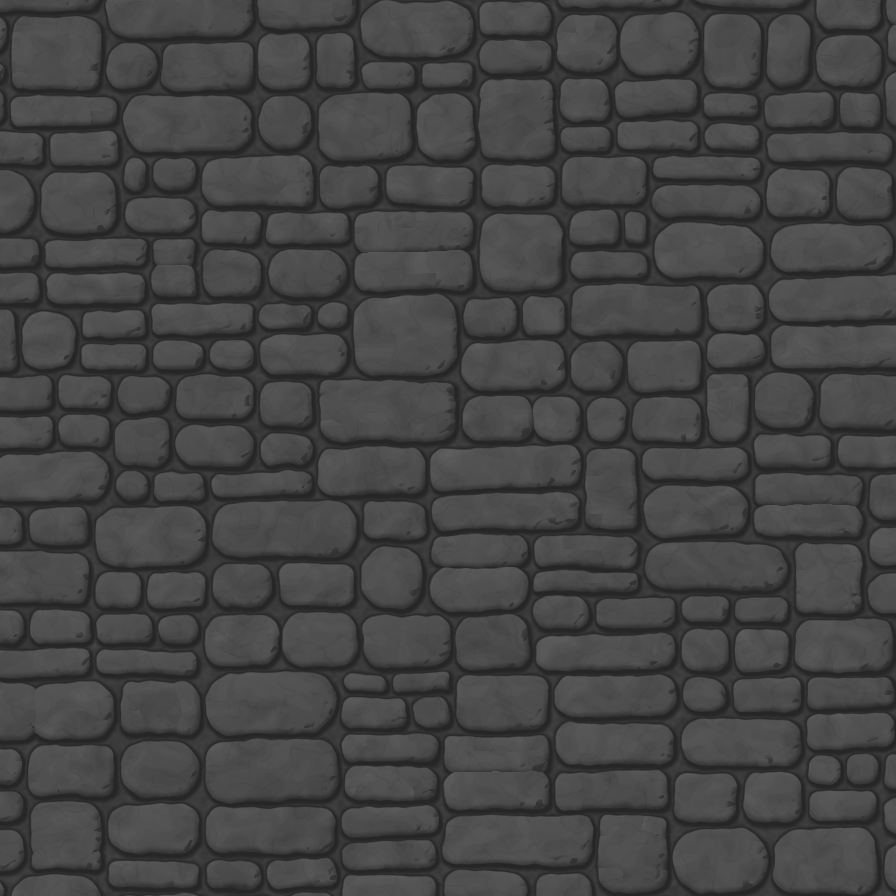
This texture is drawn by a Shadertoy shader. Its source:

```glsl
// Dry stone wall: rounded grey stones of mixed size set in dark mortar.
// A pinwheel grid of random rectangles is split into smaller blocks; each block
// holds one rounded box, shaded with painted patches, soft rims and chips.

const vec2 GRID = vec2(8.0, 12.0);
const vec2 SHADOW_OFFSET = vec2(0.0016, -0.0024);
const vec2 LIGHT_DIR = vec2(-0.45, 0.89);
const float STONE_GREY = 0.309;
const float MORTAR_GREY = 0.232;
const float SHADOW_GREY = 0.150;

struct Stone {
    float dist;     // signed distance to the outline
    vec2 local;     // position relative to the half size
    vec2 seed;
};

vec2 hash2(vec2 p) {
    vec3 q = fract(p.xyx * vec3(0.1031, 0.1030, 0.0973));
    q += dot(q, q.yzx + 33.33);
    return fract((q.xx + q.yz) * q.zy);
}

float gradientDot(vec2 cell, vec2 offset) {
    return dot(hash2(cell) * 2.0 - 1.0, offset);
}

float gradientNoise(vec2 p) {
    vec2 i = floor(p), f = fract(p);
    vec2 u = f * f * f * (f * (f * 6.0 - 15.0) + 10.0);
    vec2 e = vec2(1.0, 0.0);
    float low = mix(gradientDot(i, f), gradientDot(i + e, f - e), u.x);
    float high = mix(gradientDot(i + e.yx, f - e.yx), gradientDot(i + 1.0, f - 1.0), u.x);
    return mix(low, high, u.y);
}

vec2 noise2(vec2 p) {
    return vec2(gradientNoise(p), gradientNoise(p + 37.4));
}

vec2 gridVertex(vec2 v) {
    return (v + (hash2(v + 17.0) - 0.5) * 0.66) / GRID;
}

// Rectangle of a pinwheel cell as (low corner, high corner)
vec4 cellRect(vec2 c) {
    vec2 bl = gridVertex(c), br = gridVertex(c + vec2(1.0, 0.0));
    vec2 tl = gridVertex(c + vec2(0.0, 1.0)), tr = gridVertex(c + 1.0);
    bool even = mod(c.x + c.y, 2.0) < 0.5;
    return even ? vec4(tl.x, bl.y, br.x, tr.y) : vec4(bl.x, br.y, tr.x, tl.y);
}

// Cuts a rectangle across its longer direction and keeps one side
vec4 splitRect(vec4 r, bool upper, vec2 seed) {
    vec2 size = r.zw - r.xy, h = hash2(seed);
    bool cutX = size.x > size.y * mix(1.2, 2.9, h.x);
    float span = cutX ? size.x : size.y;
    bool tooLong = size.x > 0.175 || size.y > 0.1;
    if (span < 0.07 || (h.y > 0.56 && !tooLong)) return r;
    float ratio = mix(0.36, 0.64, hash2(seed + 5.3).x);
    vec2 cut = mix(r.xy, r.zw, ratio);
    if (cutX) return upper ? vec4(cut.x, r.yzw) : vec4(r.xy, cut.x, r.w);
    return upper ? vec4(r.x, cut.y, r.zw) : vec4(r.xyz, cut.y);
}

float roundedBox(vec2 p, vec2 halfSize, float radius) {
    vec2 q = abs(p) - halfSize + radius;
    return length(max(q, 0.0)) + min(max(q.x, q.y), 0.0) - radius;
}

// Nearest stone at p; shadowDist receives the distance to the shifted stones
Stone nearestStone(vec2 p, out float shadowDist) {
    Stone best = Stone(1.0, vec2(0.0), vec2(0.0));
    shadowDist = 1.0;
    vec2 home = floor(p * GRID);
    for (int n = 0; n < 9; n++) {
        vec2 cell = home + vec2(n % 3, n / 3) - 1.0;
        vec4 whole = cellRect(cell);
        for (int k = 0; k < 4; k++) {
            bool first = k > 1, second = k % 2 == 1;
            vec4 r = splitRect(whole, first, cell + 61.0);
            r = splitRect(r, second, cell + (first ? 131.0 : 93.0));
            vec2 center = 0.5 * (r.xy + r.zw);
            vec2 seed = floor(center * 2000.0);
            vec2 h = hash2(seed);
            vec2 halfSize = 0.5 * (r.zw - r.xy) - 0.0031 - 0.0018 * h.x;
            float radius = min(halfSize.x, halfSize.y) * mix(0.5, 0.95, h.y);
            vec2 q = p - center;
            q += (h.x - 0.5) * 0.07 * vec2(-q.y, q.x);
            float d = roundedBox(q, halfSize, radius);
            if (d < best.dist) best = Stone(d, q / halfSize, seed);
            shadowDist = min(shadowDist, roundedBox(q - SHADOW_OFFSET, halfSize, radius));
        }
    }
    return best;
}

// Flat brush patches with soft steps between the tones
float paintedPatches(vec2 p) {
    float tone = gradientNoise(p + 1.1 * noise2(p * 0.8)) * 4.0;
    return floor(tone) + smoothstep(0.3, 0.7, fract(tone)) - 0.1;
}

float stoneShade(Stone s, vec2 p) {
    vec2 q = p + hash2(s.seed + 3.0) * 9.0;
    float facing = dot(s.local, LIGHT_DIR);
    float depth = -s.dist;
    float grey = STONE_GREY + 0.012 * facing + 0.016 * (hash2(s.seed + 8.0).x - 0.5);
    grey += 0.014 * paintedPatches(q * vec2(30.0, 38.0));
    grey += 0.012 * gradientNoise(q * 95.0);
    // Thin creases
    float crease = abs(gradientNoise(q * 24.0 + 0.6 * noise2(q * 50.0)));
    grey -= 0.016 * (1.0 - smoothstep(0.0, 0.035, crease));
    // Rim: light on the upper left, dark on the lower right
    float rim = 1.0 - smoothstep(0.0, 0.0075, depth);
    grey += rim * mix(-0.085, 0.006, smoothstep(-0.9, 0.6, facing));
    // Slanted chips along the lower right edge
    vec2 slant = vec2(q.x + q.y, q.y - 0.8 * q.x) * vec2(55.0, 110.0);
    float chip = smoothstep(0.17, 0.25, gradientNoise(slant));
    chip *= smoothstep(0.5, 0.95, s.local.x - 0.5 * s.local.y);
    chip *= 1.0 - smoothstep(0.006, 0.014, depth);
    return mix(grey, 0.19, 0.85 * chip);
}

void mainImage(out vec4 fragColor, in vec2 fragCoord) {
    vec2 p = fragCoord / iResolution.y;
    float soft = max(0.0011, 0.8 / iResolution.y);

    // Uneven outlines
    vec2 warped = p + 0.005 * noise2(p * 13.0) + 0.0026 * noise2(p * 47.0);
    float shadowDist;
    Stone stone = nearestStone(warped, shadowDist);
    stone.dist += 0.0016 * gradientNoise(p * 75.0);

    // Mortar under the stone shadows
    float mortar = MORTAR_GREY + 0.045 * gradientNoise(p * 80.0) + 0.03 * gradientNoise(p * 170.0);
    float shadow = 1.0 - smoothstep(0.0005, 0.0065, min(shadowDist, stone.dist + 0.0012));
    mortar = mix(mortar, SHADOW_GREY, shadow);

    float cover = 1.0 - smoothstep(-soft, soft, stone.dist);
    fragColor = vec4(vec3(mix(mortar, stoneShade(stone, p), cover)), 1.0);
}
```
